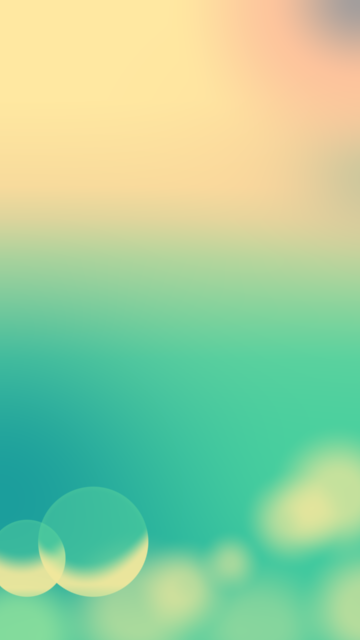
This background is drawn by a WebGL 2 fragment shader. Its source:

```glsl
#version 300 es
precision highp float;

uniform vec2 u_resolution;
out vec4 outColor;

const vec3 TEAL = vec3(0.10, 0.61, 0.61);
const vec3 MINT = vec3(0.30, 0.83, 0.62);
const vec3 LIME = vec3(0.58, 0.89, 0.61);
const vec3 CREAM = vec3(0.98, 0.91, 0.61);
const vec3 PEACH = vec3(0.99, 0.81, 0.61);
const vec3 PINK = vec3(0.99, 0.75, 0.61);
const vec3 TAN = vec3(0.77, 0.77, 0.61);
const vec3 GREY = vec3(0.62, 0.61, 0.61);

// Vertical ramp: rgb and height of each stop
const int STOPS = 8;
const vec4 RAMP[STOPS] = vec4[](
    vec4(0.18, 0.74, 0.62, 0.28), vec4(0.27, 0.79, 0.62, 0.53),
    vec4(0.37, 0.82, 0.62, 0.78), vec4(0.54, 0.83, 0.61, 0.92),
    vec4(0.71, 0.84, 0.61, 1.06), vec4(0.89, 0.84, 0.61, 1.17),
    vec4(0.98, 0.86, 0.61, 1.26), vec4(1.00, 0.91, 0.63, 1.50));

// Blurred lights: centre, radius, strength
const int LIGHTS = 8;
const vec4 LIGHT[LIGHTS] = vec4[](
    vec4(0.94, 0.405, 0.125, 0.70), vec4(0.81, 0.335, 0.085, 0.62),
    vec4(0.64, 0.215, 0.050, 0.55), vec4(0.51, 0.145, 0.085, 0.60),
    vec4(0.38, 0.090, 0.140, 0.48), vec4(1.02, 0.090, 0.125, 0.60),
    vec4(0.72, 0.040, 0.130, 0.28), vec4(0.87, 0.355, 0.060, 0.35));

float glow(vec2 p, vec2 centre, vec2 radius) {
    vec2 q = (p - centre) / radius;
    return exp(-dot(q, q));
}

float softDisc(vec2 p, vec2 centre, float radius, float blur) {
    return 1.0 - smoothstep(radius - blur, radius + blur, length(p - centre));
}

vec3 verticalRamp(float height) {
    vec3 color = RAMP[0].rgb;
    for (int i = 1; i < STOPS; i++) {
        float t = clamp((height - RAMP[i - 1].w) / (RAMP[i].w - RAMP[i - 1].w), 0.0, 1.0);
        color = mix(color, RAMP[i].rgb, t);
    }
    return color;
}

vec3 backdrop(vec2 p, float top) {
    vec3 color = verticalRamp(p.y);
    color = mix(color, MINT, 0.75 * glow(p, vec2(0.88, 0.42), vec2(0.38, 0.35)));
    color = mix(color, TEAL, 0.95 * glow(p, vec2(0.0, 0.40), vec2(0.43, 0.42)));

    // Warm haze along the right side
    color = mix(color, PEACH, 0.75 * glow(p, vec2(1.0, 1.38), vec2(0.38, 0.26)));
    color = mix(color, TAN, 0.85 * glow(p, vec2(1.05, 1.28), vec2(0.21, 0.17)));

    // Pink arc around the shaded upper corner
    float corner = length((p - vec2(1.0, top)) * vec2(0.88, 1.0));
    color = mix(color, PINK, 0.9 * (1.0 - smoothstep(0.18, 0.48, corner)));
    return mix(color, GREY, 0.95 * (1.0 - smoothstep(0.0, 0.23, corner)));
}

vec3 addLights(vec3 color, vec2 p) {
    color = mix(color, LIME, 0.5 * glow(p, vec2(0.40, 0.02), vec2(0.70, 0.13)));
    color = mix(color, LIME, 0.75 * softDisc(p, vec2(0.05, 0.02), 0.13, 0.07));
    for (int i = 0; i < LIGHTS; i++) {
        float radius = LIGHT[i].z;
        float blur = 0.025 + 0.4 * radius;
        color = mix(color, CREAM, LIGHT[i].w * softDisc(p, LIGHT[i].xy, radius, blur));
    }
    return color;
}

// Translucent disc with a bright pool of light in its lower part
vec3 addLens(vec3 color, vec2 p, vec2 centre, float radius, float level, float pixel) {
    vec2 q = p - centre;
    float disc = softDisc(p, centre, radius, pixel);
    float surface = level + 3.8 * q.x * q.x + 0.12 * q.x;
    float pool = 1.0 - smoothstep(surface - 0.035, surface + 0.035, q.y);
    float rim = smoothstep(radius * 0.90, radius, length(q));
    vec3 inside = mix(color, mix(MINT, LIME, 0.25), 0.42 + 0.08 * rim);
    float fade = 0.88 - 0.25 * smoothstep(0.75, 1.0, -q.y / radius);
    inside = mix(inside, CREAM, pool * fade);
    return mix(color, inside, disc);
}

void main() {
    // Canvas width is one unit
    vec2 p = gl_FragCoord.xy / u_resolution.x;
    float top = u_resolution.y / u_resolution.x;
    float pixel = 1.0 / u_resolution.x;

    vec3 color = backdrop(p, top);
    color = addLights(color, p);
    color = addLens(color, p, vec2(0.075, 0.227), 0.107, -0.015, pixel);
    color = addLens(color, p, vec2(0.259, 0.273), 0.153, -0.088, pixel);
    outColor = vec4(color, 1.0);
}
```
